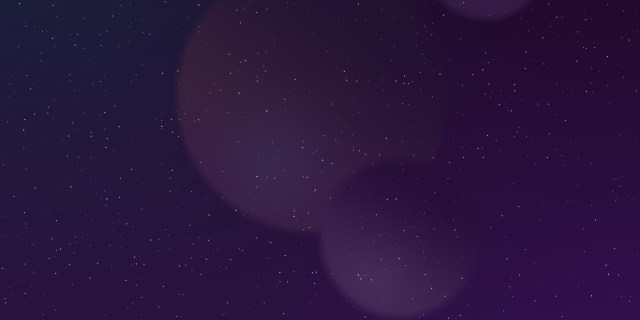
Reproduce this background procedurally as a WebGL 1 fragment shader.

```glsl
precision highp float;

uniform vec2 u_resolution;

float hash(vec2 p) {
  return fract(sin(dot(p, vec2(127.1, 311.7))) * 43758.5453);
}

float noise(vec2 p) {
  vec2 i = floor(p);
  vec2 f = fract(p);
  f = f * f * (3.0 - 2.0 * f);
  float low = mix(hash(i), hash(i + vec2(1.0, 0.0)), f.x);
  float high = mix(hash(i + vec2(0.0, 1.0)), hash(i + vec2(1.0, 1.0)), f.x);
  return mix(low, high, f.y);
}

// Four-corner gradient over the whole canvas
vec3 skyColor(vec2 uv) {
  vec3 bottomLeft = vec3(0.165, 0.070, 0.245);
  vec3 bottomRight = vec3(0.190, 0.060, 0.300);
  vec3 topLeft = vec3(0.105, 0.115, 0.225);
  vec3 topRight = vec3(0.130, 0.040, 0.175);
  vec3 bottom = mix(bottomLeft, bottomRight, smoothstep(0.3, 1.0, uv.x));
  vec3 top = mix(topLeft, topRight, smoothstep(0.0, 0.85, uv.x));
  return mix(bottom, top, uv.y);
}

float discMask(vec2 p, vec2 center, float radius, float softness) {
  float d = length(p - center) - radius;
  return 1.0 - smoothstep(-softness, softness * 0.4, d);
}

// Light falling on a disc from one direction
float discLight(vec2 p, vec2 center, float radius, vec2 direction) {
  float facing = dot((p - center) / radius, normalize(direction));
  return smoothstep(-0.75, 0.7, facing);
}

float glow(vec2 p, vec2 center, float size) {
  vec2 q = (p - center) / size;
  return exp(-dot(q, q));
}

// One star at most in each grid cell
float starLayer(vec2 p, float cells, float density, float seed) {
  vec2 grid = p * cells;
  vec2 id = floor(grid) + seed;
  vec2 offset = 0.2 + 0.6 * vec2(hash(id + 3.7), hash(id + 9.2));
  float d = length(fract(grid) - offset) / cells;
  float cluster = mix(0.35, 1.7, noise(p * 4.0 + seed));
  float present = step(hash(id), density * cluster);
  float power = hash(id + 5.1);
  float radius = mix(0.0025, 0.0038, power);
  float brightness = mix(0.12, 0.6, power * power * power);
  return present * brightness * (1.0 - smoothstep(0.0, radius, d));
}

void main() {
  vec2 uv = gl_FragCoord.xy / u_resolution;
  vec2 p = uv * vec2(2.0, 1.0);
  vec3 sky = skyColor(uv);
  vec3 color = sky;

  // Large planet
  vec2 largeCenter = vec2(0.977, 0.70);
  float largeRadius = 0.432;
  vec3 warmSide = vec3(0.222, 0.135, 0.235);
  vec3 plumSide = vec3(0.225, 0.115, 0.270);
  vec3 largeLit = mix(plumSide, warmSide, smoothstep(0.4, 0.85, p.y));
  vec3 largeDark = mix(sky, vec3(0.140, 0.070, 0.190), 0.7);
  float largeLight = discLight(p, largeCenter, largeRadius, vec2(-0.6, -0.8));
  vec3 large = mix(largeDark, largeLit, largeLight);
  large += vec3(0.005, 0.035, 0.040) * glow(p, vec2(0.85, 0.49), 0.16);
  color = mix(color, large, discMask(p, largeCenter, largeRadius, 0.025));

  // Small planet in front
  vec2 smallCenter = vec2(1.25, 0.255);
  float smallRadius = 0.256;
  vec3 smallDark = mix(sky, vec3(0.150, 0.055, 0.220), 0.6);
  vec3 smallLit = vec3(0.245, 0.135, 0.315);
  float smallLight = discLight(p, smallCenter, smallRadius, vec2(-0.5, -0.85));
  vec3 small = mix(smallDark, smallLit, smallLight);
  small += vec3(0.030, 0.030, 0.030) * glow(p, vec2(1.18, 0.12), 0.12);
  color = mix(color, small, discMask(p, smallCenter, smallRadius, 0.03));

  // Planet cut by the upper edge
  vec2 upperCenter = vec2(1.518, 1.135);
  float upperRadius = 0.202;
  float upperLight = discLight(p, upperCenter, upperRadius, vec2(-0.3, -0.95));
  vec3 upper = mix(sky, vec3(0.205, 0.105, 0.270), upperLight);
  color = mix(color, upper, discMask(p, upperCenter, upperRadius, 0.025));

  // Scattered stars
  float stars = 0.0;
  for (int i = 0; i < 3; i++) {
    float layer = float(i);
    stars += starLayer(p, 22.0 + 11.0 * layer, 0.13, 17.0 * layer + 1.0);
  }
  color += vec3(1.0, 0.82, 0.88) * stars;

  gl_FragColor = vec4(color, 1.0);
}
```
